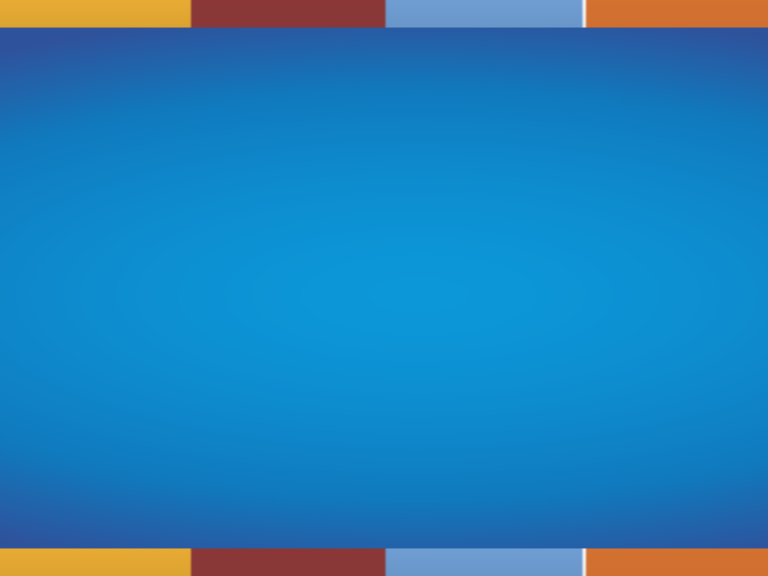
Write a WebGL 2 fragment shader that draws this background.

```glsl
#version 300 es
precision highp float;
// A blue elliptical glow that deepens towards the corners, framed above and
// below by strips of four coloured blocks. The glow is a three-stop radial
// ramp; the blocks are blended one after another across softened seams.

uniform vec2 u_resolution;
out vec4 fragColor;

const float STRIP_HEIGHT = 0.0478;
const vec2 GLOW_CENTER = vec2(0.545, 0.488);
const vec2 GLOW_RADIUS = vec2(0.773, 0.356);

// Smooth step across an edge, with a half width in canvas units.
float softEdge(float edge, float halfWidth, float x) {
    return smoothstep(edge - halfWidth, edge + halfWidth, x);
}

// Radial ramp: bright core, medium blue ring, indigo corners.
vec3 glow(vec2 uv, vec2 center, vec2 radius) {
    const vec3 core = vec3(0.045, 0.592, 0.848);
    const vec3 ring = vec3(0.063, 0.475, 0.741);
    const vec3 rim = vec3(0.180, 0.325, 0.612);
    float r = length((uv - center) / radius);
    vec3 inner = mix(core, ring, pow(min(r, 1.0), 1.7));
    return mix(inner, rim, clamp((r - 1.0) / 0.38, 0.0, 1.0));
}

// Four blocks from left to right, shaded gently from top to bottom.
vec3 blocks(float x, float height, float seamWidth) {
    const vec3 gold = vec3(0.886, 0.655, 0.196);
    const vec3 brick = vec3(0.541, 0.216, 0.216);
    const vec3 sky = vec3(0.424, 0.604, 0.808);
    const vec3 orange = vec3(0.820, 0.439, 0.188);
    const vec3 pale = vec3(0.95, 0.95, 0.96);
    vec3 color = mix(gold, brick, softEdge(0.2487, seamWidth, x));
    color = mix(color, sky, softEdge(0.502, seamWidth, x));
    color = mix(color, pale, softEdge(0.7585, seamWidth, x));
    color = mix(color, orange, softEdge(0.763, seamWidth, x));
    float isRed = softEdge(0.2487, seamWidth, x) - softEdge(0.502, seamWidth, x);
    float isOrange = softEdge(0.763, seamWidth, x);
    float shade = (height - 0.5) * 0.05 * (1.0 - 0.7 * max(isRed, isOrange));
    return color * (1.0 + shade);
}

void main() {
    vec2 uv = gl_FragCoord.xy / u_resolution;
    vec2 pixel = 1.0 / u_resolution;

    // The strips share one profile, measured upwards from each lower edge.
    float lowerStrip = 1.0 - softEdge(STRIP_HEIGHT, 0.6 * pixel.y, uv.y);
    float upperStrip = softEdge(1.0 - STRIP_HEIGHT, 0.6 * pixel.y, uv.y);
    float base = uv.y > 0.5 ? 1.0 - STRIP_HEIGHT : 0.0;
    float height = clamp((uv.y - base) / STRIP_HEIGHT, 0.0, 1.0);

    vec3 color = glow(uv, GLOW_CENTER, GLOW_RADIUS);
    vec3 strip = blocks(uv.x, height, max(0.0025, 0.6 * pixel.x));
    color = mix(color, strip, max(lowerStrip, upperStrip));
    fragColor = vec4(color, 1.0);
}
```
